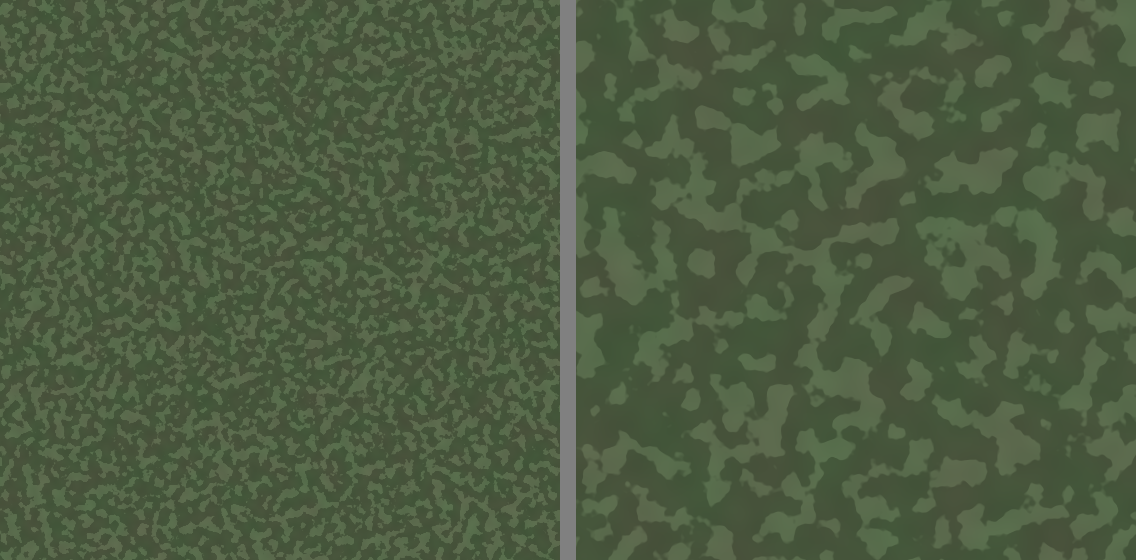
Left: the whole. Right: its middle third, enlarged.
This texture is drawn by a three.js fragment shader. Its source:

```glsl
// Fine two-tone camouflage mottle: small sage blobs scattered over dark olive green.
varying vec2 vUv;

const vec3 DARK_OLIVE = vec3(0.272, 0.328, 0.228);
const vec3 LIGHT_SAGE = vec3(0.352, 0.420, 0.300);
const vec3 WARM_SHIFT = vec3(0.016, -0.012, 0.004);

const float BLOB_FREQ = 54.0;
const float DETAIL_FREQ = 84.0;
const float RAGGED_FREQ = 230.0;
const float CLUSTER_FREQ = 13.0;
const float TINT_FREQ = 24.0;
const float BLOB_LEVEL = 0.093;   // leaves about 36% of the area light
const float EDGE_SOFTNESS = 0.06;

// Sine-free hash giving two values in 0..1
vec2 hash22(vec2 p) {
  vec3 q = fract(p.xyx * vec3(0.1031, 0.1030, 0.0973));
  q += dot(q, q.yzx + 33.33);
  return fract((q.xx + q.yz) * q.zy);
}

// Contribution of one lattice corner's random unit gradient
float cornerSlope(vec2 cell, vec2 corner, vec2 local) {
  vec2 gradient = normalize(hash22(cell + corner) - 0.4999);
  return dot(gradient, local - corner);
}

// Gradient noise with quintic blending, centred on zero
float gradientNoise(vec2 p) {
  vec2 cell = floor(p);
  vec2 f = fract(p);
  vec2 u = f * f * f * (f * (f * 6.0 - 15.0) + 10.0);
  float low = mix(cornerSlope(cell, vec2(0.0, 0.0), f),
                  cornerSlope(cell, vec2(1.0, 0.0), f), u.x);
  float high = mix(cornerSlope(cell, vec2(0.0, 1.0), f),
                   cornerSlope(cell, vec2(1.0, 1.0), f), u.x);
  return mix(low, high, u.y);
}

// Noise layer turned along a direction, so that lattices never line up
float layer(vec2 uv, float frequency, vec2 direction, float seed) {
  vec2 d = normalize(direction);
  vec2 turned = vec2(dot(uv, d), dot(uv, vec2(-d.y, d.x)));
  return gradientNoise(turned * frequency + seed);
}

// Height field whose upper part forms the blobs
float blobField(vec2 uv) {
  float field = layer(uv, BLOB_FREQ, vec2(3.0, 1.0), 317.3);
  field += 0.60 * layer(uv, DETAIL_FREQ, vec2(1.0, 1.4), 541.7);
  field += 0.20 * layer(uv, RAGGED_FREQ, vec2(2.0, -1.0), 733.1);
  field += 0.20 * layer(uv, CLUSTER_FREQ, vec2(1.0, -2.3), 127.9);
  return field;
}

void main() {
  // Blob mask with a narrow soft edge
  float mask = smoothstep(BLOB_LEVEL - EDGE_SOFTNESS,
                          BLOB_LEVEL + EDGE_SOFTNESS, blobField(vUv));
  vec3 color = mix(DARK_OLIVE, LIGHT_SAGE, mask);

  // Faint drift of hue and brightness within both tones
  float tint = layer(vUv, TINT_FREQ, vec2(1.0, 0.6), 211.5);
  float shade = layer(vUv, BLOB_FREQ, vec2(1.0, -0.7), 419.2);
  color += WARM_SHIFT * tint * 1.6;
  color *= 1.0 + 0.06 * shade;

  gl_FragColor = vec4(color, 1.0);
}
```
